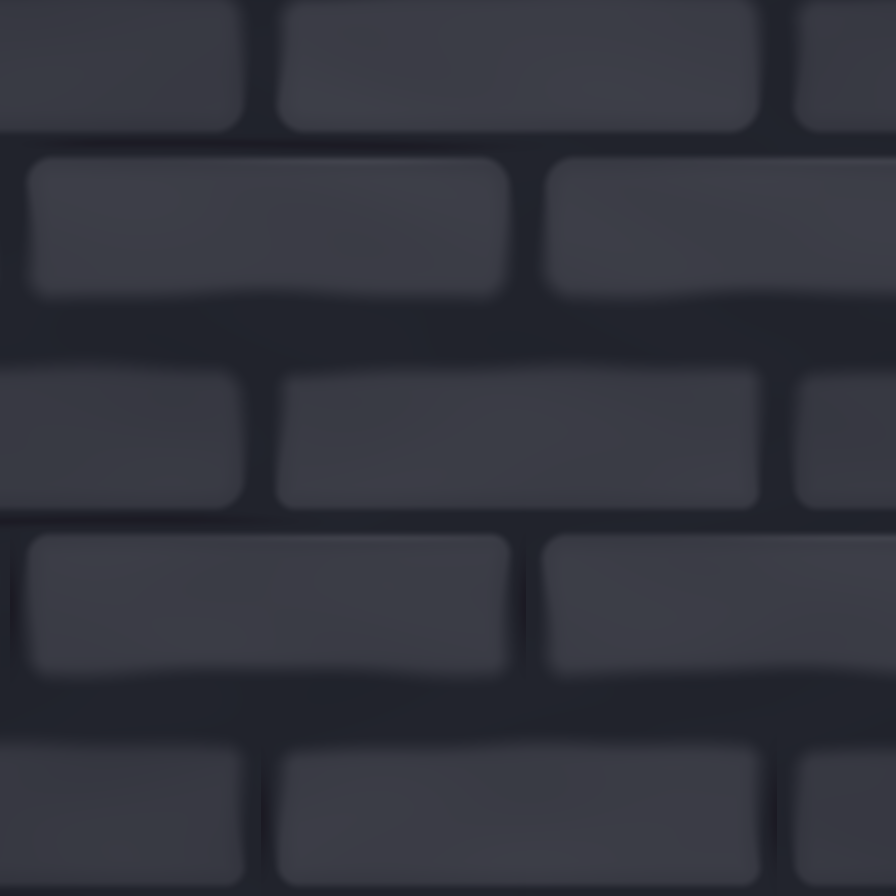
Give the GLSL for this texture, as a WebGL 2 fragment shader.

```glsl
#version 300 es
precision highp float;
// Dark slate brick wall in running bond, with alternating thin and thick mortar joints.

#define PERIOD vec2(0.5762, 0.4206)     // brick spacing across, course pair spacing down
#define FIRST_CENTER vec2(0.5794, 0.4896)
#define COURSE_SHIFT vec2(-0.2800, 0.1850)
#define HALF_SIZE vec2(0.2715, 0.0805)
#define CORNER 0.030
#define CRISP_EDGE 0.007
#define SOFT_EDGE 0.018
#define BRICK_COLOR vec3(0.232, 0.238, 0.275)
#define MORTAR_COLOR vec3(0.130, 0.139, 0.174)
#define CRACK_COLOR vec3(0.105, 0.098, 0.135)

uniform vec2 u_resolution;
out vec4 outColor;

float hash(vec2 p) {
    return fract(sin(dot(p, vec2(127.1, 311.7))) * 43758.55);
}

float roundedBox(vec2 p, vec2 halfSize, float radius) {
    vec2 q = abs(p) - halfSize + radius;
    return length(max(q, 0.0)) + min(max(q.x, q.y), 0.0) - radius;
}

// Soft mottling from layered sines.
float mottling(vec2 p) {
    float a = sin(p.x * 17.0 + 2.0 * sin(p.y * 23.0));
    float b = sin(p.y * 41.0 + 1.5 * sin(p.x * 13.0));
    return 0.6 * a + 0.4 * b;
}

// Narrow spot, fading along both axes.
float streak(vec2 p, vec2 size) {
    vec2 q = p / size;
    return exp(-dot(q, q));
}

void main() {
    // Canvas units, with y measured downward from the top.
    vec2 p = gl_FragCoord.xy / u_resolution.y;
    p.y = 1.0 - p.y;
    float pixel = 1.0 / u_resolution.y;
    vec3 color = MORTAR_COLOR + 0.003 * mottling(p);

    for (int i = 0; i < 2; i++) {
        float course = float(i);
        float thickSide = 2.0 * course - 1.0;
        vec2 q = (p - FIRST_CENTER - course * COURSE_SHIFT) / PERIOD + 0.5;
        vec2 cell = floor(q);
        vec2 local = (fract(q) - 0.5) * PERIOD;
        float row = 2.0 * cell.y + course;
        float seed = hash(vec2(cell.x, row));

        // Uneven outline, strongest beside the thick joint.
        float side = thickSide * local.y / HALF_SIZE.y;
        float wave = mix(0.006 * cos(7.0 * (local.x - 0.07)), -0.004 * cos(14.0 * local.x), course);
        wave += 0.0015 * sin(31.0 * local.x + 6.3 * seed);
        vec2 shape = local;
        shape.y -= thickSide * max(side, 0.0) * wave;
        shape.x += 0.002 * sin(34.0 * local.y + 6.3 * seed);
        float radius = CORNER * (0.75 + 0.5 * seed);
        float d = roundedBox(shape, HALF_SIZE, radius);

        // Dark crack in some upright joints.
        vec2 joint = local - vec2(0.5 * PERIOD.x, 0.0);
        joint.x += PERIOD.x * step(joint.x, -0.5 * PERIOD.x);
        float cracked = step(0.5, row) * step(abs(cell.x), 0.5);
        float crack = cracked * streak(joint, vec2(0.009, 0.050));
        color = mix(color, CRACK_COLOR, crack);

        // Brick face: alternate tone, mottling and a dim bevel.
        float dimmed = (1.0 - course) * mod(abs(cell.x), 2.0);
        vec3 face = BRICK_COLOR - 0.014 * dimmed + 0.006 * (seed - 0.5);
        face += 0.004 * mottling(p + seed) - 0.004 * side;
        face -= 0.018 * smoothstep(-0.030, 0.0, d);

        // Faint light along the top of the lower course.
        float glint = streak(local - vec2(0.10, 0.006 - HALF_SIZE.y), vec2(0.14, 0.005));
        face += 0.035 * course * glint;

        float soft = mix(CRISP_EDGE, SOFT_EDGE, smoothstep(-0.95, 0.7, side)) + pixel;
        float cover = 1.0 - smoothstep(-soft, 0.5 * soft, d);
        color = mix(color, face, cover);
    }

    // Shadow line in the thin joints, shorter in each lower pair.
    float seamY = FIRST_CENTER.y + 0.5 * COURSE_SHIFT.y;
    float pair = round((p.y - seamY) / PERIOD.y);
    float offset = p.y - seamY - pair * PERIOD.y + 0.002 * sin(9.0 * p.x);
    float seamEnd = 0.33 - 0.25 * pair;
    float seam = exp(-pow(offset / 0.006, 2.0)) * (1.0 - smoothstep(seamEnd - 0.15, seamEnd + 0.05, p.x));
    seam *= smoothstep(0.0, 0.12, p.x + 0.12 * max(pair + 1.0, 0.0));
    color = mix(color, CRACK_COLOR, 0.8 * seam);

    outColor = vec4(color, 1.0);
}
```
